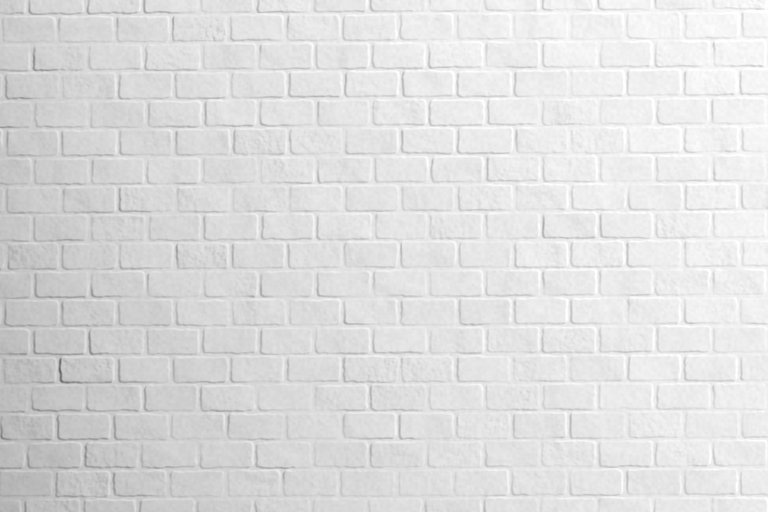
Reproduce this texture procedurally as a Shadertoy shader.

```glsl
// A white painted brick wall in running bond, lit from the upper right.
// A height field of rounded, jittered bricks with rough paint is embossed
// along the light direction and laid over a soft grey gradient.

const float ROWS = 18.03; // courses over the canvas height

float hash(vec2 p) {
    vec3 q = fract(vec3(p.xyx) * 0.1031);
    q += dot(q, q.yzx + 33.33);
    return fract((q.x + q.y) * q.z);
}

float noise(vec2 p) {
    vec2 i = floor(p), f = fract(p);
    f = f * f * (3.0 - 2.0 * f);
    return mix(mix(hash(i), hash(i + vec2(1, 0)), f.x),
               mix(hash(i + vec2(0, 1)), hash(i + vec2(1, 1)), f.x), f.y);
}

float roundedBox(vec2 p, vec2 halfSize, float radius) {
    vec2 d = abs(p) - halfSize + radius;
    return length(max(d, 0.0)) + min(max(d.x, d.y), 0.0) - radius;
}

// Lumps and brush marks of the paint, on turned lattices to hide the axes
float paintGrain(vec2 p) {
    vec2 q = mat2(0.8, 0.6, -0.6, 0.8) * p + 60.0;
    return 0.35 * noise(q * 3.7) + 0.35 * noise(p * vec2(7.5, 6.0)) + 0.3 * noise(q * 12.0);
}

// Bricks of the middle courses are laid slightly tighter
float brickLength(float row) {
    return 2.014 - 0.025 * sin(0.16 * row);
}

// Running bond: position inside the cell in xy, brick index in zw
vec4 brickCell(vec2 p) {
    // Courses rise a little to the right, more so near the top
    p.y -= 0.49 + p.x * (0.0025 + 0.00022 * p.y);
    float row = floor(p.y), len = brickLength(row);
    float x = (p.x - 25.05) / len + 0.5 * mod(row + 1.0, 2.0);
    return vec4(fract(x) * len, p.y - row, floor(x), row);
}

// Surface height in x, coverage of the brick over the mortar in y
vec2 wallHeight(vec2 p, float pixel) {
    vec4 cell = brickCell(p);
    vec2 id = cell.zw + 50.0;

    // Neighbouring bricks share the wandering joint between them
    float left = 0.065 + 0.08 * (hash(id) - 0.5);
    float right = brickLength(cell.w) - 0.065 + 0.08 * (hash(id + vec2(1, 0)) - 0.5);
    float lift = 0.03 * (hash(id + 17.0) - 0.5);
    vec2 center = vec2(0.5 * (left + right), 0.5 + lift);
    float d = roundedBox(cell.xy - center, vec2(0.5 * (right - left), 0.45), 0.13);
    d += 0.04 * (noise(p * 2.5) - 0.5) + 0.04 * (noise(p * 7.0) - 0.5);
    float face = 1.0 - smoothstep(-0.035 - 0.6 * pixel, 0.035, d);

    // Thick paint fills some joints; roughness differs from brick to brick
    float openJoint = 0.35 + 0.75 * smoothstep(0.2, 0.75, noise(p * 1.2 + 80.0));
    float rough = 0.3 + 1.1 * pow(hash(id + 31.0), 2.0) * noise(p * 1.3 + 5.0);
    float relief = rough * (paintGrain(p) - 0.5) * (0.5 + 0.5 * face);
    return vec2(face * openJoint + relief, face);
}

void mainImage(out vec4 fragColor, in vec2 fragCoord) {
    vec2 uv = fragCoord / iResolution.xy;
    vec2 p = fragCoord / iResolution.y * ROWS;
    float pixel = ROWS / iResolution.y;

    // Slope of the surface towards the light
    vec2 toLight = 0.042 * vec2(0.82, 0.57);
    vec2 surface = wallHeight(p, pixel);
    float slope = wallHeight(p + toLight, pixel).x - wallHeight(p - toLight, pixel).x;

    // Broad light: dim at the lower left, nearly white at the upper right
    float tone = 0.787 + 0.245 * uv.x - 0.085 * uv.x * uv.x - 0.03 * exp(-9.0 * uv.x);
    tone += 0.095 * (uv.y - 0.5) * (1.0 - 0.5 * uv.x);

    // Brick tint, slightly paler mortar and blotches in the paint
    vec2 id = brickCell(p).zw + 50.0;
    tone += 0.016 * (hash(id + 71.0) - 0.5) * surface.y;
    tone += 0.004 * (1.0 - surface.y);
    tone += 0.012 * (noise(p * 0.7) - 0.5) + 0.03 * (noise(p * 9.0 + 9.0) - 0.5);

    // Shadowed edges vary in depth; a few joints are much deeper
    float depth = 0.1 + 0.11 * noise(p * 0.9 + 20.0) + 0.1 * step(0.95, hash(id + 5.0));
    depth *= 1.15 - 0.4 * uv.x;
    tone += 0.075 * max(-slope, 0.0) - depth * max(slope, 0.0);

    fragColor = vec4(vec3(clamp(tone, 0.0, 1.0)), 1.0);
}
```
